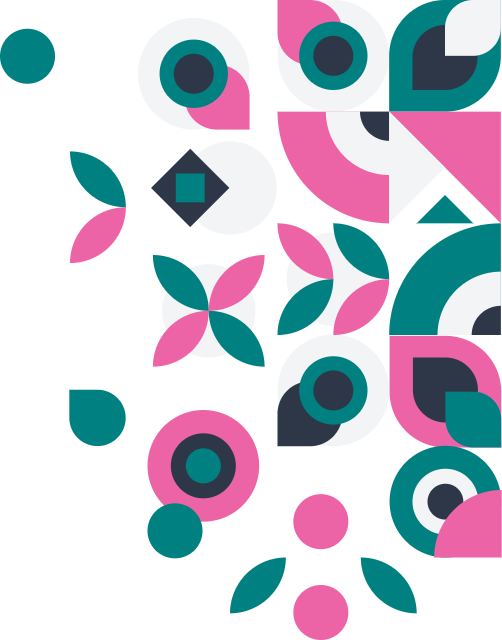
This background is drawn by a WebGL 2 fragment shader. Its source:

```glsl
#version 300 es
precision highp float;
// Geometric tiles of discs, petals, drops and quarter rings on white.

uniform vec2 u_resolution;
out vec4 fragColor;

const vec3 WHITE = vec3(1.0);
const vec3 PALE = vec3(0.953, 0.957, 0.965);
const vec3 TEAL = vec3(0.0, 0.502, 0.502);
const vec3 PINK = vec3(0.925, 0.392, 0.647);
const vec3 NAVY = vec3(0.176, 0.216, 0.282);
const float CANVAS = 768.0;  // design units per canvas height
const float HALF = 67.0;     // half a tile
const float DIAG = 0.70711;

// Distance functions, with y pointing down
float disc(vec2 p, vec2 center, float radius) {
    return length(p - center) - radius;
}

// Square whose corners (TL, TR, BR, BL) are round where the flag is 1
float softSquare(vec2 p, vec2 center, float halfSide, vec4 roundness) {
    vec2 q = p - center;
    vec2 side = q.x < 0.0 ? roundness.xw : roundness.yz;
    float radius = halfSide * (q.y < 0.0 ? side.x : side.y);
    vec2 e = abs(q) - halfSide + radius;
    return min(max(e.x, e.y), 0.0) + length(max(e, 0.0)) - radius;
}

// Lens between opposite corners of a square
float petal(vec2 p, vec2 tip, vec2 direction) {
    vec2 end = tip + HALF * direction;
    return max(disc(p, vec2(tip.x, end.y), HALF), disc(p, vec2(end.x, tip.y), HALF));
}

float tile(vec2 p, vec2 center) {
    return softSquare(p, center, HALF, vec4(0.0));
}

// Painting
void paint(inout vec3 color, float d, vec3 ink, float pixel) {
    color = mix(color, ink, clamp(0.5 - d / pixel, 0.0, 1.0));
}

void rings(inout vec3 color, vec2 p, vec2 center, vec3 radii, mat3 inks, float clip, float pixel) {
    for (int i = 0; i < 3; i++) {
        paint(color, max(disc(p, center, radii[i]), clip), inks[i], pixel);
    }
}

// Pale disc, a drop towards one corner and an eye on top
void bud(inout vec3 color, vec2 p, vec2 center, vec2 direction, vec4 roundness, vec3 ink, float pixel) {
    paint(color, disc(p, center, HALF), PALE, pixel);
    paint(color, softSquare(p, center + 28.0 * direction, 39.0, roundness), ink, pixel);
    paint(color, disc(p, center, 41.0), TEAL, pixel);
    paint(color, disc(p, center, 24.0), NAVY, pixel);
}

// Large leaf holding a drop, with a small leaf in one corner
void nestedLeaf(inout vec3 color, vec2 p, vec2 center, float flip, vec4 leaf, vec4 drop,
                vec3 outer, vec3 inner, float pixel) {
    paint(color, softSquare(p, center, HALF, leaf), outer, pixel);
    paint(color, softSquare(p, center + vec2(0.0, 2.0 * -flip), 39.0, drop), NAVY, pixel);
    paint(color, softSquare(p, center + 33.5 * vec2(1.0, flip), 33.5, leaf), inner, pixel);
}

void main() {
    float pixel = CANVAS / u_resolution.y;
    vec2 p = vec2(gl_FragCoord.x, u_resolution.y - gl_FragCoord.y) * pixel;
    vec3 color = WHITE;

    // Buds
    bud(color, p, vec2(232.5, 88.5), vec2(1, 1), vec4(1, 1, 0, 1), PINK, pixel);
    bud(color, p, vec2(400, 67), vec2(-1, -1), vec4(0, 1, 1, 1), PINK, pixel);
    bud(color, p, vec2(400, 468.5), vec2(-1, 1), vec4(1, 1, 1, 0), NAVY, pixel);

    // Nested leaves
    nestedLeaf(color, p, vec2(534, 67), -1.0, vec4(1, 0, 1, 0), vec4(1, 1, 1, 0), TEAL, PALE, pixel);
    nestedLeaf(color, p, vec2(534.5, 470), 1.0, vec4(0, 1, 0, 1), vec4(0, 1, 1, 1), PINK, TEAL, pixel);

    // Quarter rings and concentric discs
    vec3 arcs = vec3(134, 76, 35);
    rings(color, p, vec2(467, 134), arcs, mat3(PINK, PALE, NAVY), tile(p, vec2(400, 201)), pixel);
    rings(color, p, vec2(601, 402), arcs, mat3(TEAL, PALE, NAVY), tile(p, vec2(534, 335)), pixel);
    rings(color, p, vec2(244, 559), vec3(67, 39, 21), mat3(PINK, NAVY, TEAL), -CANVAS, pixel);
    rings(color, p, vec2(534.5, 602), vec3(67, 39.5, 21.5), mat3(TEAL, PALE, NAVY), -CANVAS, pixel);
    paint(color, max(disc(p, vec2(602, 669), 81.0), tile(p, vec2(535, 602))), PINK, pixel);

    // Triangles
    vec2 q = p - vec2(534, 201);
    float frame = tile(p, vec2(534, 201));
    paint(color, max(frame, (q.y - q.x) * DIAG), PINK, pixel);
    paint(color, max(frame, (q.x + abs(q.y)) * DIAG), PALE, pixel);
    paint(color, max(frame, (abs(q.x) - q.y + 33.0) * DIAG), TEAL, pixel);

    // Diamond over a disc
    vec2 gem = abs(p - vec2(228.3, 225.5));
    paint(color, disc(p, vec2(276, 225.5), 56.0), PALE, pixel);
    paint(color, (gem.x + gem.y - 47.0) * DIAG, NAVY, pixel);
    paint(color, max(gem.x, gem.y) - 17.3, TEAL, pixel);

    // Petals: a four-petal flower, a pair of chevrons and a single sprig
    vec2 flower = vec2(250.5, 373);
    vec2 chevron = vec2(400, 335);
    paint(color, disc(p, flower, 56.0), PALE, pixel);
    paint(color, disc(p, chevron, 56.0), PALE, pixel);
    for (int i = 0; i < 4; i++) {
        vec2 direction = vec2(i < 2 ? -1.0 : 1.0, i % 2 == 0 ? -1.0 : 1.0);
        vec3 ink = direction.x * direction.y > 0.0 ? TEAL : PINK;
        vec2 joint = chevron + vec2(i < 2 ? 0.0 : HALF, 0.0);
        vec2 back = vec2(-1.0, direction.y);
        paint(color, petal(p, flower, direction), ink, pixel);
        paint(color, petal(p, joint, back), i == 1 || i == 2 ? TEAL : PINK, pixel);
        if (i < 2) {
            paint(color, petal(p, vec2(151, 248.7), direction), ink, pixel);
            float mirror = i == 0 ? -1.0 : 1.0;
            paint(color, petal(p, vec2(388.0 + 45.0 * mirror, 669), vec2(mirror, 1)), TEAL, pixel);
            paint(color, disc(p, vec2(385, 680.5 + 54.5 * mirror), 33.0), PINK, pixel);
        }
    }

    // Loose discs and drop
    paint(color, disc(p, vec2(33, 67.5), 33.0), TEAL, pixel);
    paint(color, disc(p, vec2(210, 637), 33.0), TEAL, pixel);
    paint(color, softSquare(p, vec2(117, 501.5), 33.8, vec4(0, 1, 1, 1)), TEAL, pixel);

    fragColor = vec4(color, 1.0);
}
```
